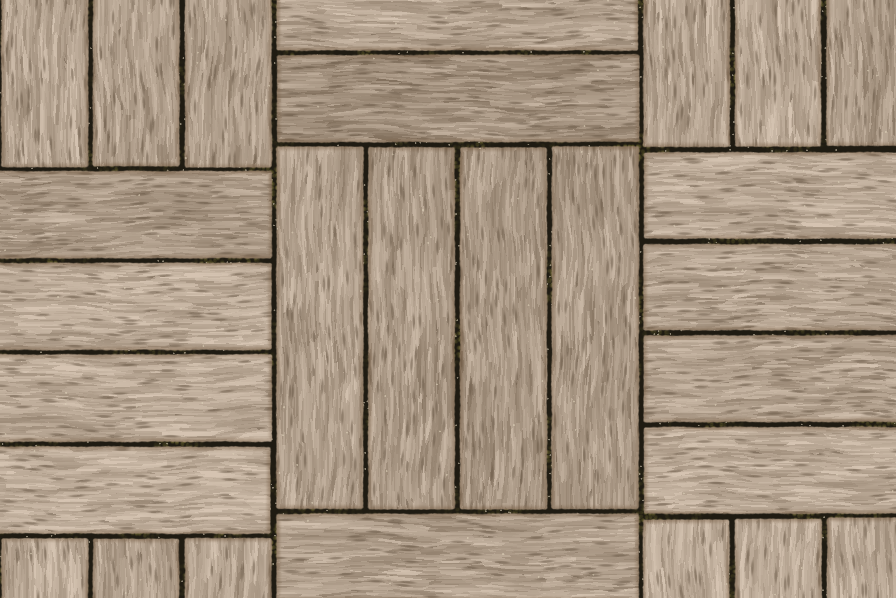
Reproduce this texture procedurally as a Shadertoy shader.

```glsl
// Weathered wooden deck tiles: four planks each, laid in alternating directions with mossy gaps.
#define TILE 0.6135      // tile side, in canvas heights
#define LEFT_SEAM 0.458  // x of the middle column's left seam
#define PLANKS 4.0       // planks per tile
#define GAP 0.0082       // width of the slots
#define CORNER 0.004     // plank corner radius
#define GRAIN 0.42       // strength of the fibres
#define MOTTLE 0.11      // strength of the broad stains

const vec3 WOOD_DARK = vec3(0.52, 0.45, 0.375);
const vec3 WOOD_LIGHT = vec3(0.80, 0.732, 0.66);
const vec3 WOOD_EDGE = vec3(0.46, 0.36, 0.26);
const vec3 PORE = vec3(0.40, 0.335, 0.265);
const vec3 SOIL = vec3(0.12, 0.105, 0.07);
const vec3 MOSS = vec3(0.34, 0.32, 0.15);
const vec3 GRIT = vec3(0.72, 0.68, 0.60);

vec2 hash2(vec2 p) {
    vec3 q = fract(p.xyx * vec3(0.1031, 0.1030, 0.0973));
    q += dot(q, q.yzx + 33.33);
    return fract((q.xx + q.yz) * q.zy);
}

// Cellular noise: x = distance to the nearest point, y = random value of its cell
vec2 cells(vec2 p) {
    vec2 base = floor(p), nearest = vec2(9.0, 0.0);
    for (int j = -1; j <= 1; j++)
    for (int i = -1; i <= 1; i++) {
        vec2 cell = base + vec2(i, j);
        float d = length(cell + hash2(cell) - p);
        if (d < nearest.x) nearest = vec2(d, hash2(cell + 57.3).x);
    }
    return nearest;
}

// Soft blotches from layered, mutually warped sines, about -1 to 1
float blotches(vec2 p) {
    float sum = 0.0, amp = 0.5;
    for (int i = 0; i < 4; i++) {
        p += 0.7 * sin(p.yx * 1.3 + float(i) * 2.1);
        sum += amp * sin(p.x) * cos(p.y);
        p = mat2(1.5, 0.9, -0.9, 1.5) * p;
        amp *= 0.65;
    }
    return sum;
}

float roundBox(vec2 p, vec2 halfSize, float r) {
    vec2 q = abs(p) - halfSize + r;
    return length(max(q, 0.0)) + min(max(q.x, q.y), 0.0) - r;
}

// Wood colour; g.x runs across the fibres and g.y along them
vec3 wood(vec2 g, vec2 seed, float tone) {
    vec2 offset = seed * 40.0;
    g.x += 0.004 * sin(g.y * 11.0 + offset.x) + 0.0015 * sin(g.y * 37.0 + offset.y);
    float stain = blotches(g * vec2(38.0, 9.0) + offset);
    float coarse = cells(g * vec2(150.0, 13.0) + offset).y - 0.5;
    float fine = cells(g * vec2(290.0, 24.0) + offset.yx).y - 0.5;
    float rings = sin(g.x * 210.0 + 3.0 * stain + 5.0 * sin(g.y * 4.0 + offset.y));

    tone += GRAIN * (coarse + fine) + MOTTLE * stain + 0.05 * rings;
    vec3 color = mix(WOOD_DARK, WOOD_LIGHT, clamp(tone, -0.25, 1.12));

    // Short open pores, denser where the wood is stained
    vec2 pore = cells(g * vec2(95.0, 17.0) + offset + 11.0);
    float open = smoothstep(0.32, 0.08, pore.x) * step(0.55 + 0.25 * stain, pore.y);
    return mix(color, PORE, 0.5 * open);
}

void mainImage(out vec4 fragColor, in vec2 fragCoord) {
    vec2 p = fragCoord / iResolution.y;
    float pixel = 1.0 / iResolution.y;

    // Tile lookup: each column is shifted a little vertically
    float column = floor((p.x - LEFT_SEAM) / TILE);
    float shift = 0.1445 + column * (0.01675 - 0.02425 * column);
    vec2 inTile = p - vec2(LEFT_SEAM, shift);
    vec2 tile = floor(inTile / TILE);
    inTile -= tile * TILE;
    bool upright = mod(tile.x + tile.y, 2.0) < 0.5;
    if (!upright) inTile = inTile.yx;

    // Plank lookup, with slight differences in size, place and angle
    float pitch = TILE / PLANKS;
    float index = floor(inTile.x / pitch);
    vec2 seed = hash2(tile * vec2(17.0, 29.0) + index * 7.0 + 80.0);
    vec2 wear = hash2(seed * 91.0 + 3.0) - 0.5;
    vec2 local = inTile - vec2((index + 0.5) * pitch, 0.5 * TILE);
    vec2 placed = local + vec2(0.0015 * wear.x + 0.004 * wear.y * local.y, 0.003 * wear.y);
    vec2 halfSize = 0.5 * (vec2(pitch, TILE) - GAP * (1.0 + 0.25 * wear.x));
    float d = roundBox(placed, halfSize, CORNER);
    float speckle = cells(p * 130.0).x;
    d += 0.0005 * sin(local.y * 60.0 + seed.x * 9.0) + 0.0012 * (speckle - 0.45);

    // Plank face: own tone, darker in the middle column, brown worn rim
    float tone = 0.66 + 0.30 * (seed.x - 0.5) - 0.09 * (1.0 - column * column);
    vec3 face = wood(local, seed, tone);
    float patchy = 0.5 + 0.5 * blotches(p * 22.0);
    face = mix(face, WOOD_EDGE, 0.55 * smoothstep(-0.010, 0.0, d) * (0.5 + 0.6 * patchy));
    vec2 chip = cells(p * 42.0 + 5.0);
    face = mix(face, GRIT * 1.2, 0.6 * smoothstep(0.09, 0.04, chip.x) * step(0.94, chip.y));

    // Slot: soil, with moss clinging to the sides and stray grit
    float moss = smoothstep(0.45, 0.9, patchy) * smoothstep(0.65, 0.2, speckle);
    vec3 slot = mix(SOIL, MOSS, moss * (1.0 - 0.5 * smoothstep(0.0, 0.5 * GAP, d)));
    vec2 grit = cells(p * 170.0 + 31.0);
    slot = mix(slot, GRIT, 0.7 * smoothstep(0.35, 0.15, grit.x) * step(0.94, grit.y));

    vec3 color = mix(face, slot, smoothstep(-pixel, pixel, d));
    fragColor = vec4(color, 1.0);
}
```
